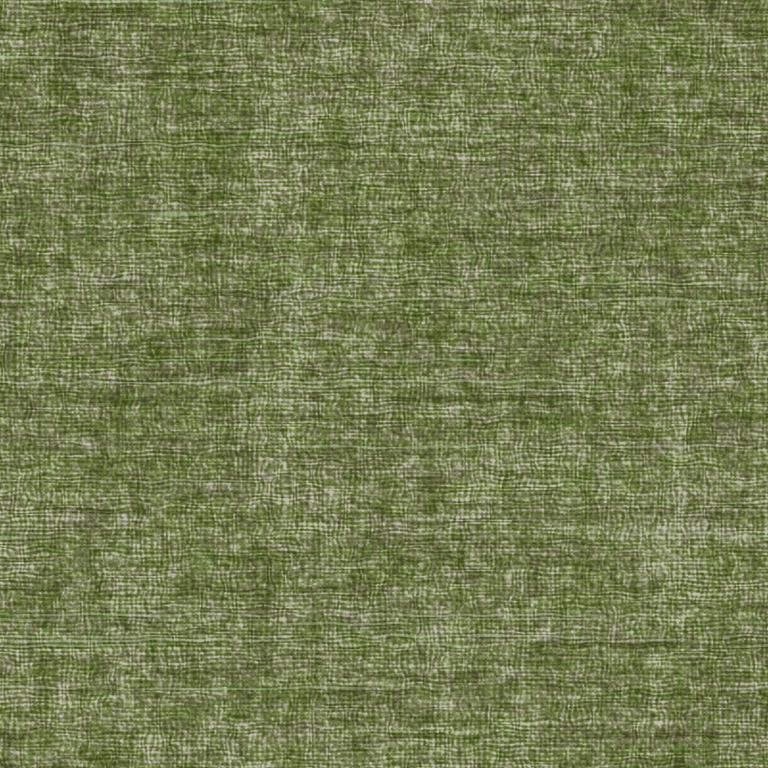
This texture is drawn by a WebGL 2 fragment shader. Its source:

```glsl
#version 300 es
precision highp float;

uniform vec2 u_resolution;
out vec4 fragColor;

const float TAU = 6.2831853;

float hash(vec2 p) {
    vec3 q = fract(p.xyx * vec3(0.1031, 0.1030, 0.0973));
    q += dot(q, q.yzx + 33.33);
    return fract((q.x + q.y) * q.z);
}

float noise(vec2 p) {
    vec2 i = floor(p), f = fract(p);
    f = f * f * (3.0 - 2.0 * f);
    return mix(mix(hash(i), hash(i + vec2(1, 0)), f.x),
               mix(hash(i + vec2(0, 1)), hash(i + vec2(1, 1)), f.x), f.y);
}

// Noise centred on zero
float vary(vec2 p) {
    return noise(p) - 0.5;
}

// Long irregular slub running along single weft threads
float slub(vec2 uv, float row, float seed, float rarity) {
    float chosen = step(rarity, hash(vec2(row, seed)));
    float along = noise(vec2(uv.x * 7.0 + seed, row * 3.0 + seed));
    return chosen * smoothstep(0.4, 0.85, along);
}

vec3 yarnColour(float tone) {
    vec3 deep = vec3(0.26, 0.295, 0.125);
    vec3 leaf = vec3(0.45, 0.485, 0.295);
    vec3 pale = vec3(0.74, 0.75, 0.66);
    return tone < 0.5 ? mix(deep, leaf, tone * 2.0)
                      : mix(leaf, pale, tone * 2.0 - 1.0);
}

void main() {
    vec2 uv = gl_FragCoord.xy / min(u_resolution.x, u_resolution.y);

    // Unevenly spaced, wandering thread grid
    vec2 wander = vec2(vary(uv * vec2(90.0, 60.0)), vary(uv * vec2(35.0, 95.0) + 70.0));
    vec2 thread = uv * vec2(152.0, 178.0) + wander * vec2(1.1, 0.9);
    float row = floor(thread.y);
    vec2 ridge = -cos(thread * TAU);
    vec2 crossing = sin(thread * TAU * 0.5);

    // Uneven dye: tall warp patches, thin weft bands and soft clouds
    float dye = 0.13 * vary(uv * vec2(32.0, 6.0))
              + 0.15 * vary(uv * vec2(80.0, 11.0) + 31.0)
              + 0.19 * vary(uv * vec2(7.0, 120.0) + 57.0)
              + 0.09 * vary(uv * vec2(11.0, 13.0) + 13.0);

    // Each direction of thread comes and goes across the cloth
    float warpShow = 0.5 + noise(thread * vec2(0.35, 0.16) + 33.0);
    float weftShow = 0.5 + noise(thread * vec2(0.13, 0.4) + 77.0);
    float weave = 0.11 * ridge.x * warpShow + 0.14 * ridge.y * weftShow
                + 0.06 * crossing.x * crossing.y
                + 0.06 * sin((thread.x + thread.y) * TAU * 0.5);

    // Short dashes along both threads, then sharp flecks
    float dash = 0.34 * vary(thread * vec2(0.32, 1.6) + 140.0)
               + 0.30 * vary(thread * vec2(1.7, 0.5) + 5.0);
    float fleck = 0.40 * vary(uv * vec2(400.0, 430.0) + 90.0)
                + 0.22 * vary(thread * vec2(1.1, 0.9) + 250.0);

    float tone = 0.49 + dye + weave * (1.0 + 1.2 * dye) + dash + fleck;

    // Darker and paler weft slubs
    float core = smoothstep(-0.7, 0.6, ridge.y);
    tone -= 0.17 * slub(uv, row, 19.0, 0.82);
    vec3 colour = yarnColour(clamp(tone, 0.0, 1.0));
    float bright = slub(uv, row, 43.0, 0.86) * core;
    colour = mix(colour, vec3(0.64, 0.72, 0.58), 0.38 * bright);

    // Warm grey and fresh green threads side by side
    float tint = vary(thread * vec2(0.7, 0.6) + 210.0) + 0.5 * vary(uv * vec2(8.0, 90.0) + 160.0);
    colour += vec3(0.035, -0.012, 0.07) * tint;

    fragColor = vec4(clamp(colour, 0.0, 1.0), 1.0);
}
```
